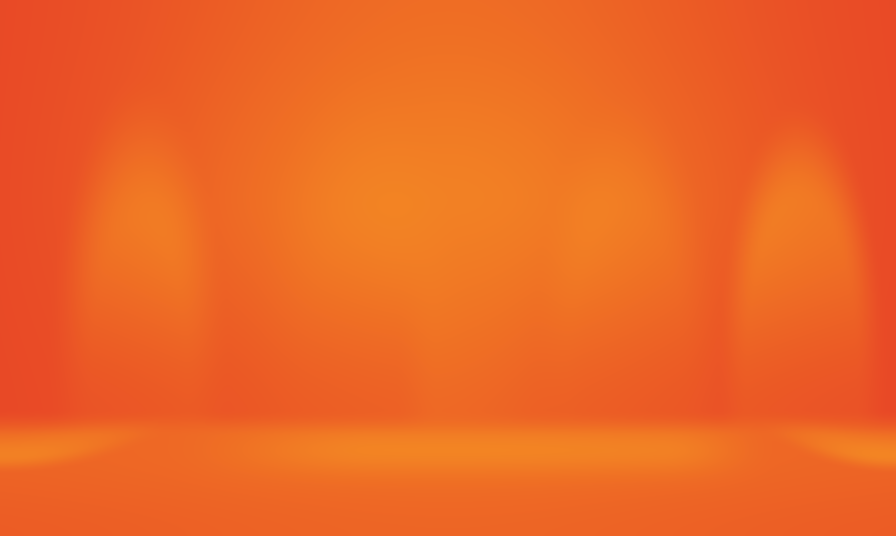
A WebGL 1 fragment shader for this background:

```glsl
precision mediump float;

// An empty orange studio: a softly lit wall above a glossy floor.
// Every light adds to one warmth value, which then picks a colour
// between deep red-orange and bright amber.

uniform vec2 u_resolution;

float bell(float distance, float width) {
    float d = distance / width;
    return exp(-d * d);
}

// Round-topped patch of lamp light that fades towards the floor
float archLight(vec2 p, float centerX, float halfWidth, float softness) {
    vec2 q = vec2((p.x - centerX) / halfWidth, max(p.y - 0.3, 0.0) / 0.42);
    float mask = 1.0 - smoothstep(1.0 - softness, 1.0 + softness, length(q));
    return mask * mix(0.22, 1.0, smoothstep(0.22, 0.64, p.y));
}

// Floor pool at a side wall, with a lower rim that curves upwards
float sidePool(float inset, float y, float reach) {
    float s = inset / reach;
    float rise = y - (0.127 + 0.08 * s * s);
    float band = smoothstep(-0.012, 0.022, rise) * (1.0 - smoothstep(0.025, 0.085, rise));
    return band * (1.0 - smoothstep(0.1, 1.05, s));
}

float wallWarmth(vec2 p) {
    // Broad central glow, dimmer at the ceiling and near the floor
    float spread = 1.08 * bell(p.x - 0.5, 0.36) - 0.1;
    float height = mix(0.42, 1.0, smoothstep(0.2, 0.65, p.y))
                 * (1.0 - 0.36 * smoothstep(0.6, 1.05, p.y));
    float warmth = 0.9 * spread * height;

    // Four lamps of different strength
    warmth += 0.50 * archLight(p, 0.155, 0.077, 0.35);
    warmth += 0.10 * archLight(p, 0.400, 0.090, 0.45);
    warmth += 0.20 * archLight(p, 0.700, 0.085, 0.30);
    warmth += 0.58 * archLight(p, 0.895, 0.078, 0.24);

    // Faint column of light low on the wall
    float column = smoothstep(0.44, 0.49, p.x) * (1.0 - smoothstep(0.5, 0.66, p.x));
    return warmth + 0.12 * column * (1.0 - smoothstep(0.3, 0.6, p.y));
}

float floorWarmth(vec2 p) {
    float warmth = mix(0.28, 0.46, bell(p.x - 0.5, 0.4));
    warmth += 0.13 * smoothstep(0.0, 0.16, p.y);

    // Wide reflection in the middle and one pool at each side
    float middle = smoothstep(0.18, 0.42, p.x) * (1.0 - smoothstep(0.74, 0.87, p.x));
    warmth += 0.34 * middle * bell(p.y - 0.16, 0.045);
    warmth += 0.42 * sidePool(p.x, p.y, 0.2);
    warmth += 0.48 * sidePool(1.0 - p.x, p.y, 0.16);
    return warmth;
}

void main() {
    vec2 p = gl_FragCoord.xy / u_resolution;

    // Blurred seam where wall and floor meet
    float onWall = smoothstep(0.185, 0.236, p.y);
    float warmth = clamp(mix(floorWarmth(p), wallWarmth(p), onWall), 0.0, 1.0);

    vec3 redOrange = vec3(0.91, 0.28, 0.15);
    vec3 amber = vec3(0.955, 0.535, 0.138);
    gl_FragColor = vec4(mix(redOrange, amber, warmth), 1.0);
}
```
